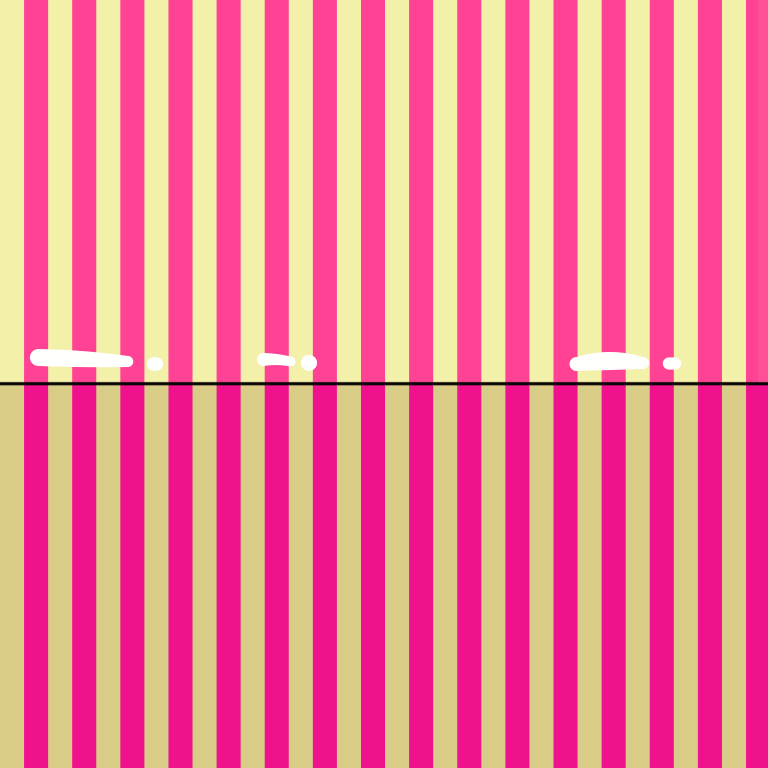
Write a Shadertoy shader that draws this pattern.

```glsl
// Pink and cream striped wall above a shaded lower half, with white glints along the dividing line.

float cover(float d) {
    return clamp(0.5 - d * iResolution.y, 0.0, 1.0);
}

// Tapered stroke: ends = x0, x1, r0, r1; curve = y0, y1, bow, swell
float strokeDistance(vec2 p, vec4 ends, vec4 curve) {
    float t = clamp((p.x - ends.x) / (ends.y - ends.x), 0.0, 1.0);
    float arch = 4.0 * t * (1.0 - t);
    vec2 spine = vec2(mix(ends.x, ends.y, t), mix(curve.x, curve.y, t) + curve.z * arch);
    return length(p - spine) - mix(ends.z, ends.w, t) - curve.w * arch;
}

// Rounded dot: dot = x, y, half width of the flat part, radius
float dotDistance(vec2 p, vec4 dot) {
    vec2 q = p - dot.xy;
    q.x = max(abs(q.x) - dot.z, 0.0);
    return length(q) - dot.w;
}

float glintDistance(vec2 p) {
    vec4 ends[3] = vec4[3](
        vec4(0.050, 0.1663, 0.0110, 0.0072),
        vec4(0.3431, 0.3783, 0.0085, 0.0065),
        vec4(0.7507, 0.8372, 0.0091, 0.0078));
    vec4 curves[3] = vec4[3](
        vec4(0.5345, 0.5293, 0.0005, 0.0013),
        vec4(0.5319, 0.5293, 0.0012, -0.0003),
        vec4(0.5260, 0.5273, 0.0033, 0.0033));
    vec4 dots[3] = vec4[3](
        vec4(0.2018, 0.5260, 0.0015, 0.0090),
        vec4(0.4023, 0.5275, 0.0000, 0.0105),
        vec4(0.8750, 0.5267, 0.0040, 0.0079));
    float d = 1.0;
    for (int i = 0; i < 3; i++) {
        d = min(d, strokeDistance(p, ends[i], curves[i]));
        d = min(d, dotDistance(p, dots[i]));
    }
    return d;
}

void mainImage(out vec4 fragColor, in vec2 fragCoord) {
    vec2 p = fragCoord / iResolution.y;

    // Equal vertical stripes, cream first
    float period = 0.06267;
    float stripe = cover((abs(fract(p.x / period - 0.25) - 0.5) - 0.25) * period);

    // Lit upper half, with a slightly paler strip at the right edge
    vec3 litPink = mix(vec3(1.0, 0.26, 0.58), vec3(1.0, 0.31, 0.59), cover(0.987 - p.x));
    vec3 lit = mix(vec3(0.953, 0.941, 0.667), litPink, stripe);

    // Shaded lower half
    vec3 shaded = mix(vec3(0.85, 0.80, 0.53), vec3(0.94, 0.07, 0.55), stripe);
    vec3 color = mix(shaded, lit, cover(0.5004 - p.y));

    // White glints and the soft dark dividing line
    color = mix(color, vec3(1.0, 1.0, 0.995), cover(glintDistance(p)));
    float line = 1.0 - smoothstep(0.0008, 0.0033, abs(p.y - 0.5004));
    color = mix(color, vec3(0.03, 0.02, 0.02), line);

    fragColor = vec4(color, 1.0);
}
```
